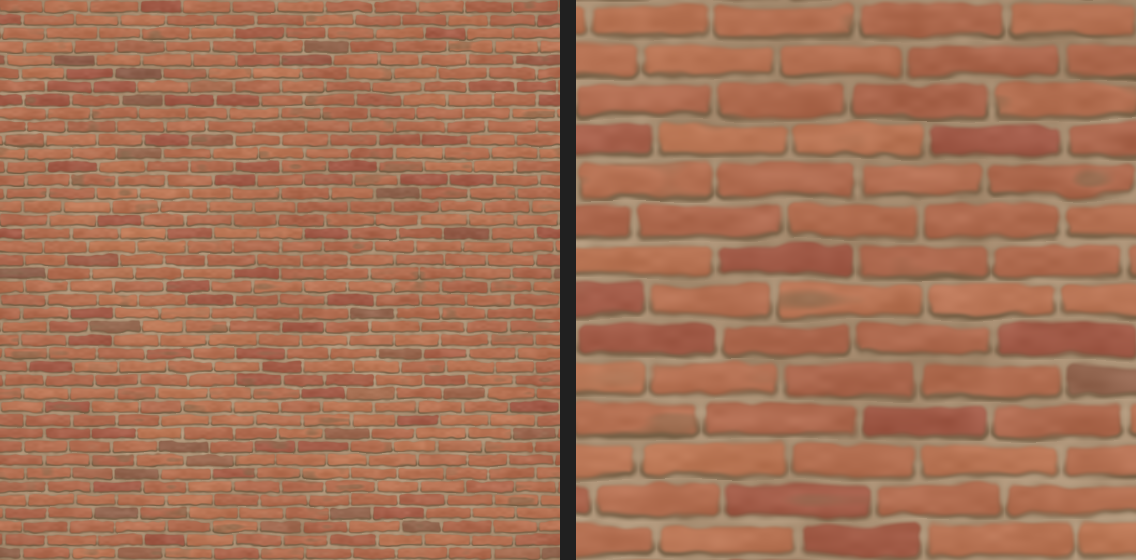
Left, the full canvas; right, a detail of the centre.
Give the GLSL for this texture, as a Shadertoy shader.

```glsl
// Weathered red brick wall in running bond, 12 bricks across and 42 courses high.

const vec2 GRID = vec2(12.0, 42.0);
const float ASPECT = 3.5; // brick pitch measured in course heights

float hash(vec2 p) {
    return fract(sin(dot(p, vec2(127.1, 311.7))) * 43758.5453);
}

// Value noise that repeats after the given whole-number period
float noise(vec2 p, vec2 period) {
    vec2 i = floor(p), f = fract(p);
    f = f * f * (3.0 - 2.0 * f);
    float a = hash(mod(i, period));
    float b = hash(mod(i + vec2(1, 0), period));
    float c = hash(mod(i + vec2(0, 1), period));
    float d = hash(mod(i + vec2(1, 1), period));
    return mix(mix(a, b, f.x), mix(c, d, f.x), f.y);
}

// Position of the upright joint to the left of brick i
float joint(float i, float course) {
    return i + 0.15 * (hash(vec2(mod(i, GRID.x), course + 50.0)) - 0.5);
}

float roundBox(vec2 p, vec2 halfSize, float radius) {
    vec2 q = abs(p) - halfSize + radius;
    return length(max(q, 0.0)) + min(max(q.x, q.y), 0.0) - radius;
}

void mainImage(out vec4 fragColor, in vec2 fragCoord) {
    vec2 uv = fragCoord / iResolution.xy;
    float broad = noise(uv * 6.0, vec2(6));
    float streak = noise(uv * vec2(36, 84), vec2(36, 84));
    float grain = noise(uv * vec2(110, 190), vec2(110, 190));

    // Slightly wavy courses, each shifted by half a brick
    vec2 p = uv * GRID;
    p.y += 0.16 * (noise(uv * vec2(30, 42), vec2(30, 42)) - 0.5);
    float row = floor(p.y);
    float course = mod(row, GRID.y);
    p.x += 0.5 * mod(course + 1.0, 2.0) + 0.16 * (hash(vec2(course, 7.0)) - 0.5);

    // Find the brick between its two irregular joints
    float i = floor(p.x);
    if (p.x < joint(i, course)) i -= 1.0;
    else if (p.x > joint(i + 1.0, course)) i += 1.0;
    float left = joint(i, course), right = joint(i + 1.0, course);
    vec2 id = vec2(mod(i, GRID.x), course);
    vec2 local = vec2((p.x - 0.5 * (left + right)) * ASPECT, p.y - row - 0.5);

    // Rounded brick outline with worn edges
    vec2 halfSize = vec2(0.5 * (right - left) * ASPECT - 0.1, 0.385 + 0.04 * (hash(id + 3.0) - 0.5));
    float d = roundBox(local, halfSize, 0.16);
    d += 0.11 * (noise(uv * vec2(90, 84) + 0.5, vec2(90, 84)) - 0.5) + 0.05 * (grain - 0.5);

    // Fired clay: tone per brick, a few dark ones, olive smudges
    float tone = hash(id + 11.0);
    vec3 clay = mix(vec3(0.66, 0.39, 0.295), vec3(0.755, 0.49, 0.35), 0.65 * tone + 0.35 * broad);
    clay = mix(clay, vec3(0.61, 0.33, 0.27), 0.75 * smoothstep(0.8, 0.95, hash(id + 23.0)));
    clay = mix(clay, vec3(0.50, 0.38, 0.31), 0.65 * smoothstep(0.9, 0.98, hash(id + 37.0)));
    float smudge = smoothstep(0.6, 0.95, streak) * smoothstep(0.45, 0.9, hash(id + 41.0));
    clay = mix(clay, vec3(0.47, 0.37, 0.26), 0.6 * smudge);
    clay += 0.07 * (streak - 0.5) + 0.035 * (grain - 0.5);
    clay += 0.05 * local.y;

    // Mortar, paler in patches
    float patches = noise(uv * vec2(24, 30) + 0.3, vec2(24, 30));
    vec3 mortar = mix(vec3(0.61, 0.50, 0.39), vec3(0.73, 0.63, 0.52), 0.55 * patches + 0.45 * broad);
    mortar += 0.04 * (grain - 0.5);

    // Soft edge, with a shadow gathered along the lower rim
    float soft = max(0.07, 0.7 * GRID.y / iResolution.y);
    vec3 color = mix(clay, mortar, smoothstep(-soft, soft, d));
    float rim = exp(-pow((d - 0.01) / 0.085, 2.0));
    float below = smoothstep(0.1, -0.35, local.y);
    color = mix(color, vec3(0.42, 0.34, 0.24), rim * (0.12 + below * (0.2 + 0.5 * streak)));

    fragColor = vec4(clamp(color, 0.0, 1.0), 1.0);
}
```
